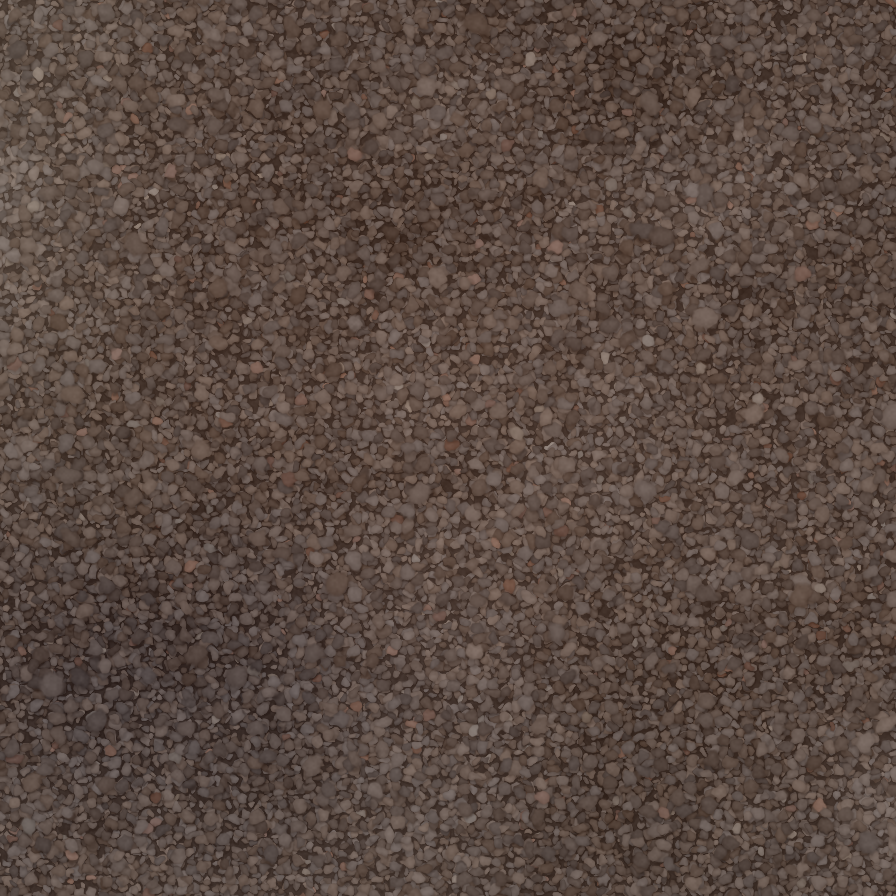
Give the GLSL for this texture, as a Shadertoy shader.

```glsl
// Packed brown soil: several layers of small irregular grains are painted over
// a dark ground, each with a soft contact shadow, then lit by broad uneven light.
// Everything is in canvas units; randomness comes from an integer hash.

vec3 hash3(ivec3 cell) {
    uvec3 v = uvec3(cell) * 1664525u + 1013904223u;
    v.x += v.y * v.z; v.y += v.z * v.x; v.z += v.x * v.y;
    v ^= v >> 16u;
    v.x += v.y * v.z; v.y += v.z * v.x; v.z += v.x * v.y;
    return vec3(v >> 8u) / 16777216.0;
}

// Smooth value noise, three independent channels in -1..1
vec3 noise3(vec2 p, int seed) {
    ivec2 c = ivec2(floor(p));
    vec2 f = fract(p);
    f = f * f * (3.0 - 2.0 * f);
    vec3 low = mix(hash3(ivec3(c, seed)), hash3(ivec3(c + ivec2(1, 0), seed)), f.x);
    vec3 high = mix(hash3(ivec3(c + ivec2(0, 1), seed)), hash3(ivec3(c + ivec2(1, 1), seed)), f.x);
    return mix(low, high, f.y) * 2.0 - 1.0;
}

// Paints one jittered layer of grains over the colour below
vec3 paintGrains(vec3 color, vec2 uv, float density, float presence, int layer) {
    vec2 p = uv * density + float(layer) * 0.37;
    ivec2 home = ivec2(floor(p));
    for (int y = -1; y <= 1; y++)
    for (int x = -1; x <= 1; x++) {
        ivec2 cell = home + ivec2(x, y);
        vec3 place = hash3(ivec3(cell, layer));
        vec3 look = hash3(ivec3(cell, layer + 50));
        vec3 form = hash3(ivec3(cell, layer + 100));
        if (place.z > presence) continue;

        // Flattened, rotated blob, leaning towards the horizontal
        vec2 offset = p - vec2(cell) - 0.15 - 0.7 * place.xy;
        float angle = (form.x - 0.5) * 2.6;
        mat2 turn = mat2(cos(angle), -sin(angle), sin(angle), cos(angle));
        vec2 radius = mix(0.36, 0.62, form.y) * vec2(1.15, mix(0.65, 1.05, form.z));
        vec2 q = turn * offset / radius;
        float d = mix(length(q), max(abs(q.x) + 0.35 * abs(q.y), abs(q.y)), 0.35);
        float shadowDist = length(turn * (offset + vec2(-0.04, 0.1)) / radius);

        // Shaded body with a slight tint; a few grains are rusty or pale
        float tone = (look.x - 0.5) * 0.135 + 0.045 - 0.06 * d * d + 0.025 * offset.y;
        vec3 body = vec3(0.358, 0.297, 0.266) + tone;
        body += (look.y - 0.5) * vec3(0.024, 0.0, -0.022);
        body += step(0.985, look.z) * vec3(0.06, 0.015, 0.0);
        body += step(look.z, 0.008) * vec3(0.1, 0.105, 0.1);

        color -= 0.055 * (1.0 - smoothstep(0.75, 1.35, shadowDist));
        color = mix(color, body, 1.0 - smoothstep(0.76, 1.1, d));
    }
    return max(color, vec3(0.225, 0.165, 0.135));
}

// Broad light: pale left side, cool dark hollow at lower left, drifting patches
vec3 unevenLight(vec2 uv) {
    vec2 p = uv + 0.04 * noise3(uv * 7.0, 31).xy;
    float patches = 0.026 * noise3(p * vec2(2.6, 4.0) + 3.0, 32).x
                  + 0.020 * noise3(p * vec2(6.0, 9.0), 33).x
                  + 0.012 * noise3(p * 17.0, 34).x;
    float leftGlow = (1.0 - smoothstep(0.0, 0.28, p.x)) * smoothstep(0.2, 0.75, p.y);
    float hollow = exp(-dot((p - vec2(0.16, 0.23)) * vec2(3.2, 6.0), (p - vec2(0.16, 0.23)) * vec2(3.2, 6.0)));
    float topShade = exp(-8.0 * dot(p - vec2(0.65, 0.98), p - vec2(0.65, 0.98)));
    float centre = exp(-6.0 * dot(p - vec2(0.5, 0.6), p - vec2(0.5, 0.6)));
    float lowerGrey = 1.0 - smoothstep(0.0, 0.35, p.y);
    return vec3(patches)
         + leftGlow * vec3(0.05, 0.055, 0.05)
         - hollow * vec3(0.062, 0.05, 0.034)
         - topShade * 0.022
         + centre * vec3(0.016, 0.008, 0.005)
         + lowerGrey * vec3(0.0, 0.006, 0.009);
}

void mainImage(out vec4 fragColor, in vec2 fragCoord) {
    vec2 uv = fragCoord / iResolution.xy;

    // Bend the plane a little so that grain outlines become irregular
    vec2 bent = uv + 0.0024 * noise3(uv * 115.0, 21).xy + 0.0009 * noise3(uv * 260.0, 22).xy;

    // Small grains lie deepest, sparse large ones on top
    vec3 color = vec3(0.25, 0.19, 0.16);
    color = paintGrains(color, bent, 118.0, 0.95, 1);
    color = paintGrains(color, bent, 98.0, 0.75, 2);
    color = paintGrains(color, bent, 82.0, 0.50, 3);
    color = paintGrains(color, bent, 66.0, 0.22, 4);
    color = paintGrains(color, bent, 44.0, 0.035, 5);

    // Light and fine surface roughness
    color += unevenLight(uv);
    color += 0.016 * noise3(uv * 230.0, 41).x + 0.010 * noise3(uv * 420.0, 42).x;

    fragColor = vec4(clamp(color, 0.0, 1.0), 1.0);
}
```
